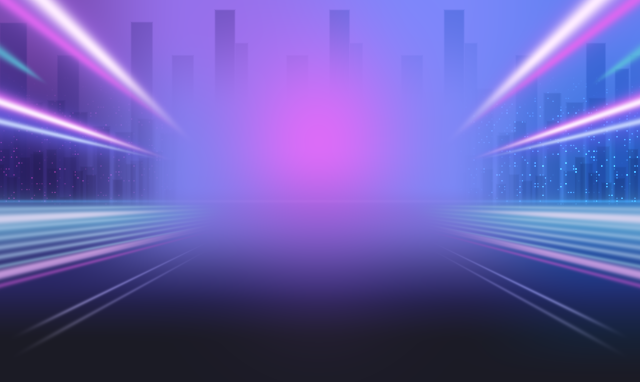
Reproduce this background procedurally as a WebGL 1 fragment shader.

```glsl
precision highp float;
// Neon city at dusk: a foggy skyline around a magenta glow, above a dark road.
// Tapered light trails rush in from both sides; they are mirrored about the
// middle, while sky, towers and windows differ from left to right.
uniform vec2 u_resolution;

float hash(vec2 p) {
  vec3 h = fract(vec3(p.xyx) * 0.1031);
  h += dot(h, h.yzx + 33.33);
  return fract((h.x + h.y) * h.z);
}

// Blend of four colours across the width.
vec3 across(float x, vec3 a, vec3 b, vec3 c, vec3 d) {
  vec3 col = mix(a, b, smoothstep(0.03, 0.30, x));
  col = mix(col, c, smoothstep(0.35, 0.65, x));
  return mix(col, d, smoothstep(0.70, 0.97, x));
}

// Upright block reaching from the ground to a given top.
float tower(vec2 p, float center, float halfWidth, float top) {
  float d = max(abs(p.x - center) - halfWidth, p.y - top);
  return 1.0 - smoothstep(-0.003, 0.003, d);
}

// Soft line from a to b, thinning and fading towards b.
float trail(vec2 p, vec2 a, vec2 b, float width) {
  vec2 d = b - a, r = p - a;
  float t = dot(r, d) / dot(d, d);
  float dist = (r.x * d.y - r.y * d.x) / length(d);
  float w = width * mix(1.0, 0.25, clamp(t, 0.0, 1.0));
  return exp(-dist * dist / (w * w)) * (1.0 - smoothstep(0.4, 1.0, t));
}

float skyline(vec2 p) {
  // Three towers per repeat, the tall pair only in the middle
  vec2 f = vec2(mod(p.x - 0.53, 0.299), p.y);
  float inner = step(0.52, p.x) * step(p.x, 1.27);
  float s = inner * max(tower(f, 0.057, 0.026, 0.974), 0.6 * tower(f, 0.1, 0.017, 0.887));
  s = max(s, 0.7 * tower(f, 0.246, 0.028, 0.855));
  // Single towers at the sides
  s = max(s, tower(p, 0.035, 0.035, 0.94));
  s = max(s, 0.8 * tower(p, 0.37, 0.028, 0.942));
  s = max(s, tower(p, 1.555, 0.025, 0.887));
  return max(s, tower(p, 1.623, 0.018, 0.82));
}

void main() {
  vec2 uv = gl_FragCoord.xy / u_resolution;
  vec2 p = vec2(uv.x * 1.67, uv.y);
  vec2 m = vec2(min(p.x, 1.67 - p.x), p.y);
  float side = 1.0 - smoothstep(0.1, 0.5, m.x);
  float right = smoothstep(0.4, 0.6, uv.x);

  // Sky
  vec3 high = across(uv.x, vec3(0.46, 0.27, 0.66), vec3(0.58, 0.44, 0.92),
                     vec3(0.48, 0.53, 0.98), vec3(0.36, 0.50, 0.94));
  vec3 low = across(uv.x, vec3(0.20, 0.14, 0.44), vec3(0.47, 0.51, 0.93),
                    vec3(0.46, 0.54, 0.96), vec3(0.17, 0.45, 0.83));
  vec3 col = mix(low, high, smoothstep(0.55, 0.95, p.y));

  // Large towers, sinking into fog towards the middle
  float fog = mix(smoothstep(0.70, 1.0, p.y) * 0.36, 0.5, side);
  vec3 shade = mix(vec3(0.20, 0.16, 0.50), vec3(0.14, 0.32, 0.76), right);
  col = mix(col, shade, skyline(p) * fog);

  // Small hashed blocks at the sides, in layers
  for (int i = 0; i < 3; i++) {
    float k = float(i);
    float column = p.x * (17.0 + 6.0 * k) + 0.3 * k;
    float top = 0.77 - 0.08 * k - 0.15 * hash(vec2(floor(column), k + 3.0));
    float block = tower(vec2(fract(column) * 0.04, p.y), 0.02, 0.015, top);
    col = mix(col, shade * (0.8 - 0.12 * k), block * side * 0.3);
  }

  // Lit windows
  vec2 grid = p * vec2(150.0, 130.0);
  vec2 spot = abs(fract(grid) - 0.5);
  float lit = smoothstep(0.85, 1.0, hash(floor(grid)));
  lit *= (1.0 - smoothstep(0.2, 0.45, spot.x)) * (1.0 - smoothstep(0.15, 0.4, spot.y));
  lit *= side * (1.0 - smoothstep(0.6, 0.82, p.y)) * mix(0.4, 0.7, right);
  col += lit * mix(vec3(0.65, 0.15, 0.40), vec3(0.25, 0.65, 0.75), right);

  // Road, meeting the sky in a broad haze
  vec3 road = mix(vec3(0.105, 0.105, 0.145), vec3(0.15, 0.14, 0.36), smoothstep(0.1, 0.27, p.y));
  vec3 far = mix(vec3(0.46, 0.46, 0.86), mix(vec3(0.22, 0.21, 0.54), vec3(0.15, 0.35, 0.68), right), side);
  road = mix(road, far, smoothstep(0.19, 0.45, p.y));
  road += vec3(-0.02, 0.03, 0.08) * right * side * smoothstep(0.0, 0.15, p.y);
  float haze = mix(0.045, 0.012, side);
  col = mix(road, col, smoothstep(0.472 - haze, 0.472 + haze, p.y));

  // Magenta glow and the thin shine on the horizon
  vec2 g = (p - vec2(0.832, 0.63)) / vec2(0.225, p.y < 0.63 ? 0.32 : 0.26);
  vec3 glow = mix(vec3(0.50, 0.27, 0.72), vec3(0.87, 0.42, 0.97), smoothstep(0.25, 0.62, p.y));
  col = mix(col, glow, 0.97 * exp(-dot(g, g)));
  col += exp(-pow((p.y - 0.473) / 0.004, 2.0)) * mix(vec3(0.02, 0.015, 0.01), vec3(0.05, 0.2, 0.22), side);

  // Upper trails: violet haze, pink edge, white core
  vec3 pink = vec3(0.87, 0.40, 0.94), white = vec3(0.99, 0.92, 1.0);
  col = mix(col, vec3(0.67, 0.43, 0.95), 0.7 * trail(m, vec2(0.05, 1.03), vec2(0.52, 0.61), 0.07));
  col = mix(col, pink, 0.9 * trail(m, vec2(0.0, 1.01), vec2(0.49, 0.64), 0.018));
  col = mix(col, white, trail(m, vec2(0.09, 1.02), vec2(0.51, 0.62), 0.027));
  col = mix(col, vec3(0.36, 0.77, 0.86), 0.75 * trail(m, vec2(0.0, 0.865), vec2(0.13, 0.775), 0.014));

  // Middle trails
  col = mix(col, vec3(0.42, 0.40, 0.96), 0.7 * trail(m, vec2(0.0, 0.70), vec2(0.47, 0.57), 0.06));
  col = mix(col, pink, 0.9 * trail(m, vec2(0.0, 0.738), vec2(0.46, 0.575), 0.022));
  col = mix(col, white, trail(m, vec2(0.0, 0.733), vec2(0.45, 0.58), 0.011));
  col = mix(col, vec3(0.78, 0.84, 1.0), 0.9 * trail(m, vec2(0.0, 0.682), vec2(0.43, 0.58), 0.009));

  // Fan of trails below the horizon, teal turning to pink
  col = mix(col, vec3(0.40, 0.68, 0.82), 0.8 * trail(m, vec2(0.0, 0.415), vec2(0.62, 0.45), 0.06));
  for (int i = 0; i < 9; i++) {
    float k = float(i) / 8.0, rnd = hash(vec2(float(i), 7.0));
    vec3 tint = mix(vec3(0.50, 0.85, 0.88), vec3(0.72, 0.70, 0.90), rnd);
    tint = mix(tint, vec3(0.72, 0.32, 0.78), smoothstep(0.75, 1.0, k));
    float strand = trail(m, vec2(0.0, 0.452 - 0.2 * k), vec2(0.58, 0.462 - 0.06 * k), 0.004 + 0.006 * rnd);
    col = mix(col, tint, strand * (0.35 + 0.4 * rnd));
  }
  col = mix(col, vec3(0.86, 0.84, 0.94), 0.8 * trail(m, vec2(0.0, 0.426), vec2(0.47, 0.450), 0.015));
  col = mix(col, vec3(0.83, 0.64, 0.90), 0.8 * trail(m, vec2(0.0, 0.283), vec2(0.56, 0.412), 0.012));

  // Faint trails on the road
  for (int i = 0; i < 2; i++) {
    float k = float(i);
    float line = trail(m, vec2(0.04 + 0.11 * k, 0.12 + 0.01 * k), vec2(0.55, 0.37 - 0.02 * k), 0.006);
    col += line * smoothstep(0.02, 0.22, m.x) * vec3(0.26, 0.25, 0.30) * (1.0 - 0.4 * k);
  }
  gl_FragColor = vec4(clamp(col, 0.0, 1.0), 1.0);
}
```
